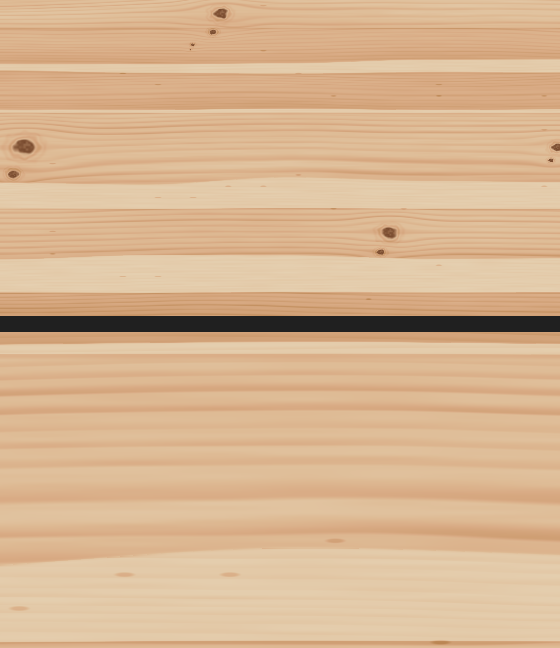
Top: the whole. Bottom: its middle third, enlarged.
A Shadertoy shader for this texture:

```glsl
// Pale pine panel: glued boards with cream sapwood, fine growth rings and a few knots.

// Wood colours from dark latewood to cream sapwood
const vec3 WOOD[5] = vec3[5](
    vec3(0.76, 0.56, 0.37), vec3(0.81, 0.62, 0.45), vec3(0.85, 0.67, 0.52),
    vec3(0.87, 0.73, 0.58), vec3(0.89, 0.79, 0.66));
const vec3 KNOT_COLOR = vec3(0.47, 0.29, 0.18);

// Bands, listed from the top down
const int BANDS = 10;
const float EDGE[11] = float[11](0.0, 0.088, 0.195, 0.228, 0.345, 0.357, 0.575, 0.66, 0.815, 0.926, 1.0);
const float EDGE_WAVE[11] = float[11](0.0, 0.001, 0.012, 0.008, 0.003, 0.001, 0.018, 0.002, 0.010, 0.001, 0.0);
const float TONE[10] = float[10](0.84, 0.61, 1.04, 0.55, 1.02, 0.79, 1.04, 0.79, 1.04, 0.46);
const float RING_FREQ[10] = float[10](58.0, 84.0, 95.0, 80.0, 95.0, 46.0, 95.0, 50.0, 95.0, 64.0);
const float RING_DEPTH[10] = float[10](0.42, 0.38, 0.13, 0.36, 0.13, 0.46, 0.13, 0.48, 0.13, 0.42);
const float SAP_TONE = 0.95;

// Knots
const int KNOTS = 5;
const int KNOT_BAND[5] = int[5](0, 5, 7, 1, 5);
const float KNOT_SIZE[5] = float[5](0.030, 0.045, 0.032, 0.008, 0.022);
const float KNOT_START = 0.394;
const float KNOT_STEP = 0.65;
const vec2 TWIN_OFFSET = vec2(-0.8, 1.9);
const float TWIN_SCALE = 0.5;

const float FIBRE_DEPTH = 0.09;
const float FLECK_CHANCE = 0.05;

float hash(vec2 p) {
    vec3 q = fract(p.xyx * 0.1031);
    q += dot(q, q.yzx + 33.33);
    return fract((q.x + q.y) * q.z);
}

float noise(vec2 p) {
    vec2 i = floor(p), f = fract(p);
    f = f * f * (3.0 - 2.0 * f);
    return mix(mix(hash(i), hash(i + vec2(1, 0)), f.x),
               mix(hash(i + vec2(0, 1)), hash(i + vec2(1, 1)), f.x), f.y);
}

float edgeHeight(int i, float x) {
    return EDGE[i] + EDGE_WAVE[i] * (2.0 * noise(vec2(x * 2.2 + 3.0, float(i) * 7.0)) - 1.0);
}

vec3 woodColor(float tone) {
    float s = clamp(tone, -0.2, 1.1) * 4.0;
    int i = int(clamp(s, 0.0, 3.0));
    return mix(WOOD[i], WOOD[min(i + 1, 4)], s - float(i));
}

// Growth rings: slow darkening, then a crisp end
float rings(float y, float x, float freq, float seed, float pixel) {
    float g = y * freq + 1.2 * noise(vec2(y * freq * 0.3, seed));
    float f = fract(g), fall = clamp(1.6 * freq * pixel, 0.15, 0.5);
    float strength = mix(0.35, 1.0, hash(vec2(floor(g), seed)));
    strength *= mix(0.65, 1.15, noise(vec2(x * 2.5, floor(g) * 3.7 + seed)));
    return strength * smoothstep(0.3, 0.85, f) * (1.0 - smoothstep(1.0 - fall, 1.0, f));
}

void mainImage(out vec4 fragColor, in vec2 fragCoord) {
    float pixel = 1.0 / iResolution.y;
    float aspect = iResolution.x * pixel;
    vec2 p = vec2(fragCoord.x, iResolution.y - fragCoord.y) * pixel;

    // Band under this point, with softened borders
    int band = 0;
    float base = TONE[0], depth = RING_DEPTH[0];
    for (int i = 1; i < BANDS; i++) {
        float below = p.y - edgeHeight(i, p.x);
        float soft = pixel * 0.7 + EDGE_WAVE[i] * 0.12;
        float cover = smoothstep(-soft, soft, below);
        base = mix(base, TONE[i], cover);
        depth = mix(depth, RING_DEPTH[i], cover);
        if (below > 0.0) band = i;
    }
    float seed = float(band) * 17.0;
    float freq = RING_FREQ[band];

    // Knots bend the grain around themselves
    float grainY = p.y, knotTone = 0.0, core = 0.0;
    for (int k = 0; k < 2 * KNOTS; k++) {
        int i = k / 2, b = KNOT_BAND[i];
        float size = KNOT_SIZE[i];
        vec2 center = vec2(aspect * fract(KNOT_START + KNOT_STEP * float(i)), 0.5 * (EDGE[b] + EDGE[b + 1]));
        if (k % 2 == 1) {
            center += TWIN_OFFSET * size;
            size *= TWIN_SCALE;
        }
        vec2 d = (p - center) / size;
        grainY -= (p.y - center.y) * exp(-0.4 * dot(d * vec2(0.45, 1.0), d * vec2(0.45, 1.0)));
        float r = length(d * vec2(0.74, 1.0)) + 0.25 * (noise(d * 2.5 + float(k) * 9.0) - 0.5);
        knotTone += (0.22 + 0.15 * cos(r * 17.0)) * (1.0 - smoothstep(0.7, 1.35, r));
        core = max(core, (1.0 - smoothstep(0.38, 0.62, r)) * (0.7 + 0.3 * noise(d * 6.0)));
    }

    // Long waves and flame-shaped loops in the grain
    grainY += 0.016 * noise(vec2(p.x * 1.4, seed)) + 0.004 * noise(vec2(p.x * 5.0, p.y * 9.0));
    grainY += 1.5 / freq * noise(vec2(p.x * 0.9 + seed, p.y * 10.0));
    float tone = base - depth * rings(grainY, p.x, freq, seed, pixel);

    // Slow tint drift and fine fibres
    float heart = 1.0 - smoothstep(SAP_TONE - 0.1, SAP_TONE, base);
    tone += mix(0.05, 0.2, heart) * (noise(vec2(p.x * 1.3 + seed, grainY * 14.0)) - 0.5);
    tone += FIBRE_DEPTH * (noise(vec2(p.x * 11.0, p.y * 210.0)) - 0.5);

    // Warmer heartwood at its borders, thin dark line under each joint
    float fromTop = p.y - edgeHeight(band, p.x);
    float fromBottom = edgeHeight(band + 1, p.x) - p.y;
    tone -= heart * 0.17 * (1.0 - smoothstep(0.0, 0.045, fromBottom));
    tone -= heart * 0.24 * (1.0 - smoothstep(0.002, 0.007, fromTop)) * step(0.01, p.y);

    // Sparse resin flecks
    vec2 cell = p * vec2(9.0, 28.0), id = floor(cell);
    vec2 fleck = (fract(cell) - 0.5) / vec2(0.12, 0.09);
    tone -= 0.4 * step(hash(id + 5.0), FLECK_CHANCE) * (1.0 - smoothstep(0.4, 1.0, length(fleck)));

    vec3 color = mix(woodColor(tone - knotTone), KNOT_COLOR, core);
    fragColor = vec4(color, 1.0);
}
```
